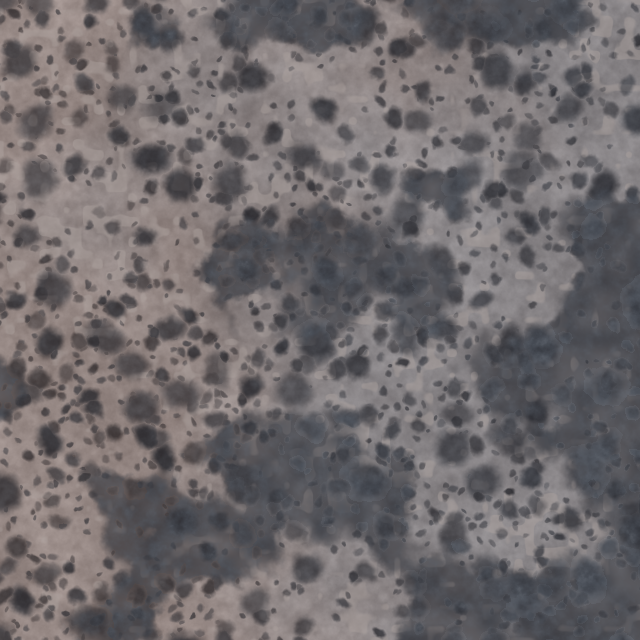
Write a three.js fragment shader that draws this texture.

```glsl
varying vec2 vUv;

const vec3 WARM_SOIL = vec3(0.585, 0.530, 0.515);
const vec3 COOL_SOIL = vec3(0.535, 0.520, 0.530);
const vec3 PALE_SOIL = vec3(0.680, 0.640, 0.625);
const vec3 DARK_SHRUB = vec3(0.175, 0.175, 0.195);
const vec3 BLUE_SHRUB = vec3(0.265, 0.285, 0.320);
const vec3 BROWN_SHRUB = vec3(0.270, 0.235, 0.230);

const float LARGE_CELLS = 12.0;
const float MEDIUM_CELLS = 23.0;
const float SMALL_CELLS = 50.0;
const float THICKET_SCALE = 5.0;
const float THICKET_LEVEL = 0.585;
const float WARP_SCALE = 42.0;
const float WARP_AMOUNT = 0.016;
const float GRAIN_SCALE = 75.0;
const float SOIL_GRAIN = 0.13;
const float SHRUB_GRAIN = 0.20;

float hash(vec2 p) {
  vec3 q = fract(p.xyx * 0.1031);
  q += dot(q, q.yzx + 33.33);
  return fract((q.x + q.y) * q.z);
}

vec2 hash2(vec2 p) {
  return vec2(hash(p), hash(p + 71.7));
}

float noise(vec2 p) {
  vec2 cell = floor(p);
  vec2 f = fract(p);
  f = f * f * (3.0 - 2.0 * f);
  float low = mix(hash(cell), hash(cell + vec2(1.0, 0.0)), f.x);
  float high = mix(hash(cell + vec2(0.0, 1.0)), hash(cell + 1.0), f.x);
  return mix(low, high, f.y);
}

float fbm(vec2 p) {
  float sum = 0.0;
  float weight = 0.533;
  for (int i = 0; i < 4; i++) {
    sum += weight * noise(p);
    p = mat2(1.6, 1.2, -1.2, 1.6) * p + 17.3;
    weight *= 0.5;
  }
  return sum;
}

// Soft scattered crowns: x is cover, y is the tint of the strongest crown
vec2 shrubs(vec2 p, float cells, float density, vec2 radii, float seed) {
  vec2 q = p * cells;
  vec2 base = floor(q);
  vec2 best = vec2(0.0);
  for (int j = -1; j <= 1; j++) {
    for (int i = -1; i <= 1; i++) {
      vec2 cell = base + vec2(float(i), float(j));
      vec2 id = cell + seed;
      float crowding = noise(cell / cells * 6.0 + 40.0) - 0.5;
      float present = step(hash(id + 13.1), density + 0.7 * crowding);
      vec2 offset = q - cell - hash2(id);
      float angle = 6.2832 * hash(id + 29.3);
      offset = mat2(cos(angle), sin(angle), -sin(angle), cos(angle)) * offset;
      offset.x *= mix(1.0, 1.45, hash(id + 47.9));
      float radius = mix(radii.x, radii.y, hash(id + 5.7));
      float crown = 1.0 - smoothstep(0.45, 1.15, length(offset) / radius);
      float cover = present * crown * mix(0.6, 1.0, hash(id + 83.2));
      if (cover > best.x) best = vec2(cover, hash(id + 97.4));
    }
  }
  return best;
}

void main() {
  vec2 p = vUv;
  vec2 warp = vec2(fbm(p * WARP_SCALE), fbm(p * WARP_SCALE + 53.0)) - 0.5;
  vec2 ragged = p + WARP_AMOUNT * warp;
  float grain = fbm(p * GRAIN_SCALE + 9.0) - 0.5;
  float region = fbm(p * 3.0 + 21.0);

  // Soil, warmer on the left and greyer on the right
  float coolness = smoothstep(0.15, 0.9, p.x + 1.2 * (region - 0.5));
  vec3 soil = mix(WARM_SOIL, COOL_SOIL, coolness);
  soil += 0.16 * (fbm(p * 11.0 + 4.0) - 0.5) + SOIL_GRAIN * grain;

  // Broad thickets with ragged edges
  float mass = fbm((ragged + 0.5 * WARP_AMOUNT * warp) * THICKET_SCALE + 31.0);
  mass += 0.10 * (p.x - 0.5);
  float thicket = smoothstep(THICKET_LEVEL - 0.035, THICKET_LEVEL + 0.045, mass);
  thicket *= 0.72 + 0.5 * grain + 0.35 * (noise(p * 34.0) - 0.5);

  // Single shrubs in three sizes
  vec2 large = shrubs(ragged, LARGE_CELLS, 0.56, vec2(0.24, 0.46), 3.0);
  vec2 medium = shrubs(ragged, MEDIUM_CELLS, 0.56, vec2(0.22, 0.48), 151.0);
  vec2 small = shrubs(ragged, SMALL_CELLS, 0.38, vec2(0.24, 0.46), 307.0);
  small.x *= 0.75;
  vec2 shrub = large.x > medium.x ? large : medium;
  shrub = shrub.x > small.x ? shrub : small;

  // Crown colour: bluish in thickets, brown on small dry plants
  float blueness = clamp(0.75 * thicket + 0.55 * coolness * shrub.y, 0.0, 1.0);
  vec3 leaf = mix(DARK_SHRUB, BLUE_SHRUB, blueness);
  float dryness = step(0.55, shrub.y) * (1.0 - coolness) * (1.0 - large.x);
  leaf = mix(leaf, BROWN_SHRUB, 0.6 * dryness);
  leaf += SHRUB_GRAIN * grain;

  float open = (1.0 - clamp(thicket, 0.0, 1.0)) * (1.0 - 0.9 * shrub.x);
  float cover = clamp(1.0 - open + 0.25 * grain * shrub.x, 0.0, 1.0);
  vec3 color = mix(soil, leaf, cover);

  // Rare bare pale spots
  float bare = smoothstep(0.76, 0.95, noise(p * 58.0 + 12.0) * (0.55 + region));
  color = mix(color, PALE_SOIL, 0.45 * bare * (1.0 - cover));
  gl_FragColor = vec4(color, 1.0);
}
```
